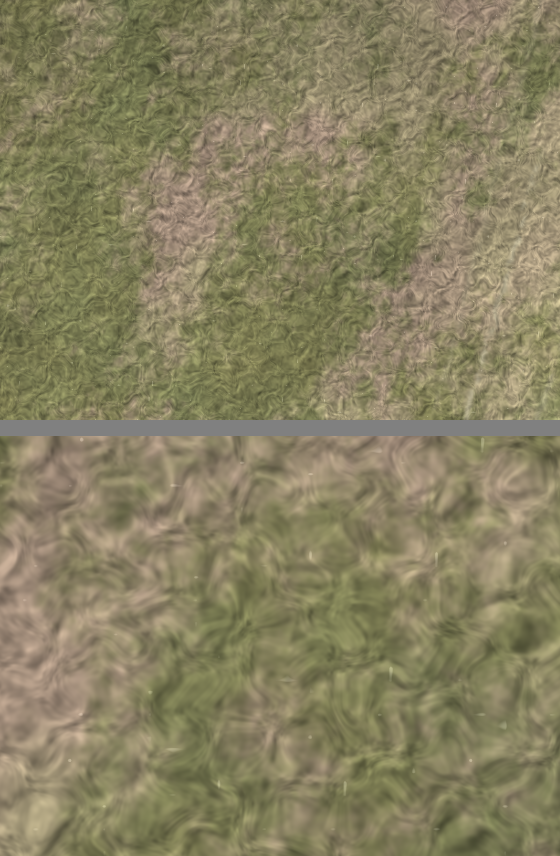
Top: the whole. Bottom: its middle third, enlarged.
Reproduce this texture procedurally as a Shadertoy shader.

```glsl
float hash(vec2 p) {
    return fract(sin(dot(p, vec2(127.1, 311.7))) * 43758.5453);
}

float noise(vec2 p) {
    vec2 i = floor(p), f = fract(p);
    f = f * f * (3.0 - 2.0 * f);
    return mix(mix(hash(i), hash(i + vec2(1, 0)), f.x),
               mix(hash(i + vec2(0, 1)), hash(i + vec2(1, 1)), f.x), f.y);
}

// Three rotated octaves, centred on 0.5
float fbm(vec2 p) {
    float sum = 0.0, amp = 0.51;
    for (int i = 0; i < 3; i++) {
        sum += amp * noise(p);
        p = mat2(1.6, 1.2, -1.2, 1.6) * p + 17.3;
        amp *= 0.6;
    }
    return sum;
}

float stripe(float d, float width) {
    return exp(-d * d / (width * width));
}

void mainImage(out vec4 fragColor, in vec2 fragCoord) {
    vec2 p = fragCoord / iResolution.y;
    float right = smoothstep(0.85, 1.2, p.x - 0.25 * p.y);

    // Broad patches, stretched along the leaning mowing direction
    vec2 lean = vec2(p.x - 0.28 * p.y, p.y * 0.7);
    float broad = fbm(lean * 4.2 + 3.7);
    float clumps = fbm(lean * 19.0 + 41.0);
    float tufts = fbm(p * 50.0 + 9.0);
    float dry = 0.5 * broad + 0.3 * clumps + 0.2 * tufts;

    // Worn ridge curving up the right side
    float wobble = (noise(p * 9.0 + 5.0) - 0.5) * 0.04;
    float ridge = stripe(p.x - 0.935 - 0.2 * p.y - 0.1 * p.y * p.y + wobble, 0.055);
    dry += 0.09 * ridge * smoothstep(0.25, 0.6, clumps) + 0.03 * right;
    dry = smoothstep(0.36, 0.65, dry);

    vec3 grass = mix(vec3(0.44, 0.465, 0.315), vec3(0.49, 0.475, 0.31), fbm(p * 7.0 + 60.0));
    vec3 straw = mix(vec3(0.60, 0.56, 0.44), vec3(0.62, 0.54, 0.47),
                     smoothstep(0.4, 0.65, fbm(lean * 5.0 + 80.0)) * (1.0 - 0.6 * right));
    vec3 color = mix(grass, straw, dry);

    // Uneven light: darker at the top, brighter at the lower right
    color *= 1.01 - 0.08 * smoothstep(0.5, 1.0, p.y) + 0.09 * right * (1.0 - 0.7 * p.y);
    color *= 1.0 + 0.25 * (fbm(lean * 8.0 + 120.0) - 0.5);

    // Side-lit blades: difference of a warped fine noise with itself
    vec2 blade = p * 62.0 + 1.8 * vec2(noise(p * 40.0), noise(p * 40.0 + 33.0));
    float relief = fbm(blade) - fbm(blade + vec2(0.35, -0.45));
    float speckle = noise(p * 165.0 + 7.0) - 0.5;
    color *= 1.0 + 0.62 * relief + 0.16 * speckle + 0.22 * (tufts - 0.5);

    // Pale broken wheel tracks
    float rough = (fbm(p * 22.0 + 200.0) - 0.5) * 0.022;
    float track = stripe(p.x - 1.11 - 0.284 * p.y + rough, 0.008)
                * (1.0 - smoothstep(0.58, 0.66, p.y));
    track += 0.6 * stripe(p.x - 1.28 - 0.32 * p.y + rough, 0.008);
    track += 0.3 * stripe(p.x - 1.03 - 0.26 * p.y - rough, 0.007);
    track *= smoothstep(0.3, 0.58, fbm(p * 34.0 + 150.0));
    color = mix(color, vec3(0.71, 0.68, 0.57) * (1.0 + 0.4 * relief), 0.75 * track);

    // Sparse bright flecks
    color += 0.14 * smoothstep(0.93, 0.99, noise(p * 110.0 + 300.0));

    fragColor = vec4(color, 1.0);
}
```
